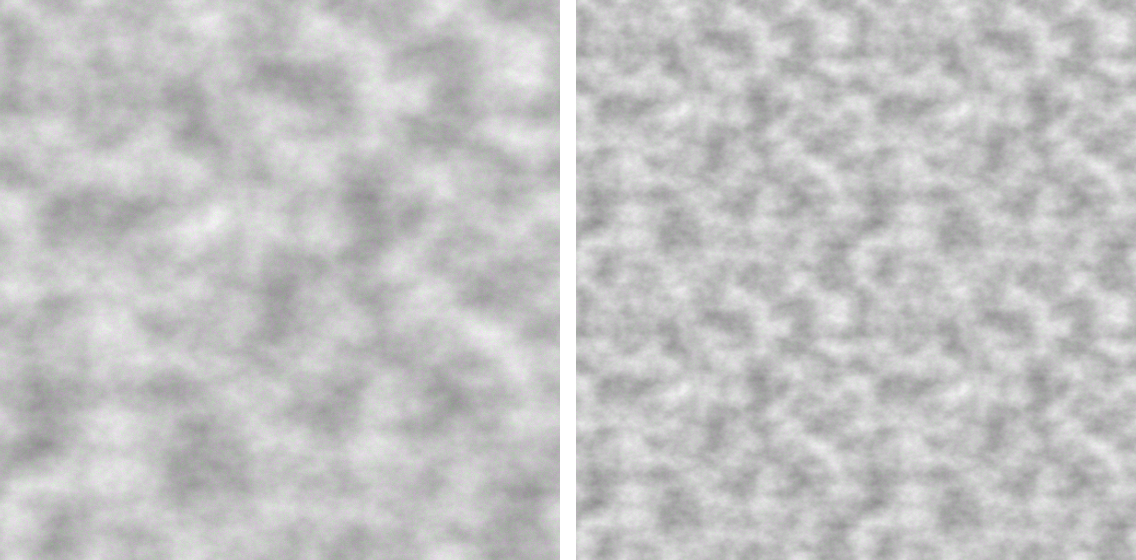
Left, the tile; right, the same tile 2 across and 2 down.
This texture is drawn by a WebGL 2 fragment shader. Its source:

```glsl
#version 300 es
precision highp float;
precision highp int;
// Soft grey cloud mottling with a faint green and magenta grain, tiling on all sides.

uniform vec2 u_resolution;
out vec4 fragColor;

// Random value in 0..1 for a lattice cell and layer seed
float hash(vec2 cell, int seed) {
    uint h = uint(cell.x) * 1597u + uint(cell.y) * 51749u + uint(seed) * 7919u;
    h = (h ^ (h >> 15u)) * 739391u;
    h = (h ^ (h >> 13u)) * 668265u;
    h = (h ^ (h >> 16u)) * 915723u;
    h ^= h >> 15u;
    return float(h & 65535u) / 65535.0;
}

// Random slope at a lattice corner, evaluated at an offset from it
float slope(vec2 corner, vec2 offset, int seed) {
    float angle = 6.2832 * hash(corner, seed);
    return dot(vec2(cos(angle), sin(angle)), offset);
}

// Gradient noise around zero that wraps after a whole number of cells
float gradientNoise(vec2 uv, vec2 cells, int seed) {
    vec2 p = uv * cells;
    vec2 f = fract(p);
    vec2 low = mod(floor(p), cells);
    vec2 high = mod(low + 1.0, cells);
    vec2 s = f * f * f * (f * (f * 6.0 - 15.0) + 10.0);
    float bottom = mix(slope(low, f, seed), slope(vec2(high.x, low.y), f - vec2(1.0, 0.0), seed), s.x);
    float top = mix(slope(vec2(low.x, high.y), f - vec2(0.0, 1.0), seed), slope(high, f - 1.0, seed), s.x);
    return mix(bottom, top, s.y);
}

// Smooth grain around zero that wraps after a whole number of cells
float grainNoise(vec2 uv, float cells, int seed) {
    vec2 p = uv * cells;
    vec2 s = smoothstep(0.0, 1.0, fract(p));
    vec2 low = mod(floor(p), cells);
    vec2 high = mod(low + 1.0, cells);
    float bottom = mix(hash(low, seed), hash(vec2(high.x, low.y), seed), s.x);
    float top = mix(hash(vec2(low.x, high.y), seed), hash(high, seed), s.x);
    return mix(bottom, top, s.y) - 0.5;
}

// Layered clouds, centred on zero and slightly wider than tall
float clouds(vec2 uv) {
    vec2 cells = vec2(7.0, 9.0);
    float amplitude = 1.0;
    float sum = 0.0;
    for (int octave = 0; octave < 5; octave++) {
        vec2 shifted = uv + vec2(0.37, 0.61) * float(octave);
        sum += amplitude * gradientNoise(shifted, cells, octave + 20);
        cells *= 2.0;
        amplitude *= 0.52;
    }
    return sum;
}

void main() {
    vec2 uv = gl_FragCoord.xy / u_resolution;
    float grey = 0.76 + 0.225 * clouds(uv);

    // Fine grain in brightness and tint
    float grain = grainNoise(uv, 512.0, 11);
    float tint = grainNoise(uv, 512.0, 12);
    vec3 color = vec3(grey + 0.03 * grain) + 0.09 * tint * vec3(0.9, -1.0, 1.1);

    fragColor = vec4(clamp(color, 0.0, 1.0), 1.0);
}
```
